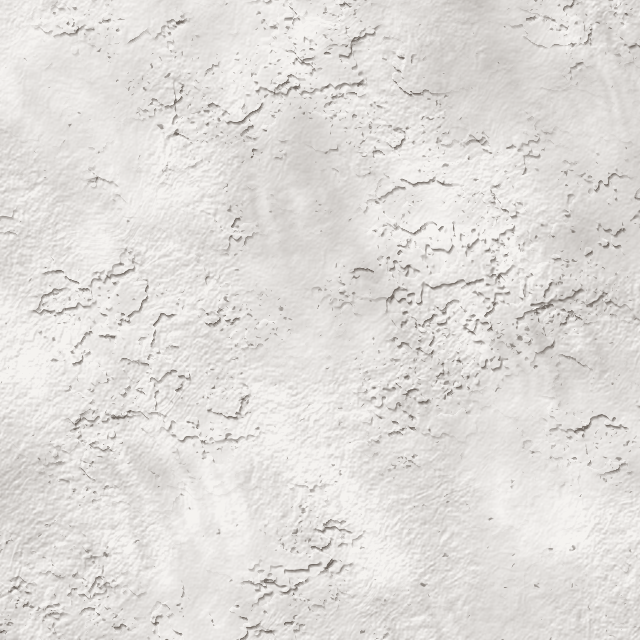
This texture is drawn by a WebGL 1 fragment shader. Its source:

```glsl
precision highp float;
uniform vec2 u_resolution;

#define LIGHT_COLOR vec3(0.96, 0.952, 0.943)
#define DARK_COLOR vec3(0.45, 0.42, 0.395)
#define BASE_TONE 0.853
#define BLOTCH 0.40
#define GRAIN 0.62
#define STREAKS 0.16
#define LIP_SHADOW 0.85
#define LIP_GLINT 0.14
#define PIT_SHADOW 0.55
#define PIT_DENSITY 0.24
#define LIGHT_STEP vec2(-0.0011, 0.0022)

float hash(vec2 p) {
  vec3 q = fract(p.xyx * 0.1031);
  q += dot(q, q.yzx + 33.33);
  return fract((q.x + q.y) * q.z);
}

float noise(vec2 p) {
  vec2 i = floor(p), f = fract(p);
  f = f * f * (3.0 - 2.0 * f);
  return mix(mix(hash(i), hash(i + vec2(1, 0)), f.x),
             mix(hash(i + vec2(0, 1)), hash(i + vec2(1, 1)), f.x), f.y);
}

float fbm(vec2 p) {
  float sum = 0.0, amp = 0.5;
  for (int i = 0; i < 5; i++) {
    sum += amp * noise(p);
    p = mat2(1.6, 1.2, -1.2, 1.6) * p + 17.3;
    amp *= 0.5;
  }
  return sum / 0.969;
}

// Coordinates along and across the trowel strokes
vec2 strokeSpace(vec2 p, float angle) {
  float c = cos(angle), s = sin(angle);
  return vec2(c * p.x + s * p.y, c * p.y - s * p.x);
}

// Fine surface height: brushed ridges plus sandy grit
float grainHeight(vec2 p, vec2 bend) {
  vec2 q = strokeSpace(p, 0.75) + bend;
  float ridges = noise(q * vec2(75.0, 180.0));
  float grit = noise(p * 260.0 + 5.0);
  float lumps = noise(p * 110.0 + 31.0);
  return 0.36 * ridges + 0.3 * grit + 0.3 * lumps;
}

// 1 inside flaked hollows, 0 on the intact skin
float hollow(vec2 p, float scale) {
  float edge = fbm(p * scale * vec2(0.85, 1.15) + scale * 3.7);
  edge += 0.09 * (noise(p * 130.0 + scale) - 0.5);
  return smoothstep(0.49, 0.515, edge);
}

// Small ragged holes, at most one per cell
float pits(vec2 p, float scale, float density) {
  vec2 q = p * scale + 0.6 * vec2(noise(p * 190.0), noise(p * 190.0 + 40.0));
  vec2 cell = floor(q);
  float size = hash(cell + 9.1);
  vec2 center = 0.38 + 0.24 * vec2(hash(cell + 3.7), hash(cell + 71.3));
  vec2 d = strokeSpace(fract(q) - center, 1.6 * hash(cell + 27.0) - 0.4);
  float radius = mix(0.08, 0.3, size * size);
  float soft = 0.06 + 0.6 * scale / u_resolution.y;
  float disc = 1.0 - smoothstep(radius - soft, radius + soft, length(d * vec2(0.8, 1.4)));
  return disc * step(hash(cell + 53.0), density);
}

void main() {
  vec2 p = gl_FragCoord.xy / min(u_resolution.x, u_resolution.y);
  vec2 bend = 0.16 * vec2(fbm(p * 6.0 + 2.0), fbm(p * 6.0 + 60.0));
  float cluster = smoothstep(0.4, 0.6, fbm(p * 6.0 + 12.0));

  // Broad stains and cloudy wash
  float tone = BASE_TONE + BLOTCH * (fbm(p * 4.2 + bend + 21.0) - 0.5);
  tone += 0.24 * (fbm(p * 19.0 + 80.0) - 0.5);

  // Brushed relief, rough in some areas and smooth in others
  float rough = mix(0.4, 1.2, smoothstep(0.36, 0.64, fbm(p * 6.0 + bend + 44.0)));
  tone += GRAIN * rough * (grainHeight(p, bend) - grainHeight(p + LIGHT_STEP, bend));

  // Long trowel drags
  vec2 drag = strokeSpace(p + 0.5 * bend, 1.85);
  float dragArea = smoothstep(0.58, 0.78, noise(p * 4.5 + 7.0));
  tone += STREAKS * dragArea * (noise(drag * vec2(7.0, 85.0)) - 0.5);

  // Flaked lips: shadow under the upper rim, glint on the lower rim
  for (int layer = 0; layer < 3; layer++) {
    float scale = 8.0 + 8.0 * float(layer);
    float gate = smoothstep(0.36, 0.66, noise(p * scale * 1.5 + 90.0));
    float here = hollow(p, scale);
    float shadow = 0.0, glint = 0.0;
    for (int i = 1; i <= 3; i++) {
      float rise = here - hollow(p + LIGHT_STEP * float(i) * 0.75, scale);
      shadow += max(rise, 0.0) / 3.0;
      glint += max(-rise, 0.0) / 3.0;
    }
    float strength = gate * (0.08 + 0.92 * cluster);
    tone -= LIP_SHADOW * strength * shadow;
    tone += LIP_GLINT * strength * glint;
  }

  // Scattered pits gather around the flaked areas
  float density = PIT_DENSITY * (0.05 + cluster * smoothstep(0.45, 0.75, noise(p * 19.0 + 33.0)));
  float holes = max(pits(p, 85.0, density), 0.8 * pits(p + 0.37, 130.0, density));
  tone -= PIT_SHADOW * holes;

  gl_FragColor = vec4(mix(DARK_COLOR, LIGHT_COLOR, clamp(tone, 0.0, 1.0)), 1.0);
}
```
